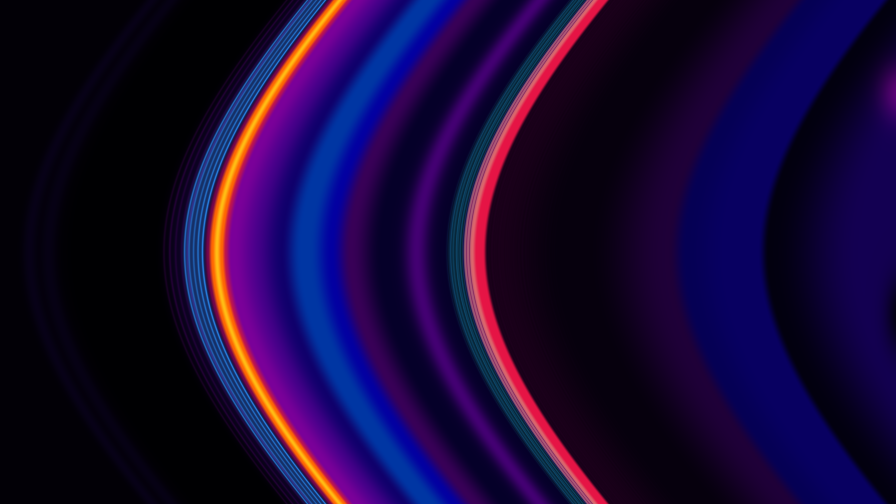
Reproduce this background procedurally as a Shadertoy shader.

```glsl
const vec3 INK = vec3(0.006, 0.0, 0.022);
const vec3 INDIGO = vec3(0.03, 0.006, 0.095);
const vec3 NIGHT = vec3(0.02, 0.0, 0.16);
const vec3 NAVY = vec3(0.03, 0.0, 0.38);
const vec3 COBALT = vec3(0.0, 0.21, 0.64);
const vec3 ROYAL = vec3(0.01, 0.0, 0.63);
const vec3 VIOLET = vec3(0.48, 0.0, 0.60);
const vec3 PLUM = vec3(0.27, 0.0, 0.32);
const vec3 WINE = vec3(0.10, 0.0, 0.10);
const vec3 ORANGE = vec3(1.0, 0.40, 0.01);
const vec3 GOLD = vec3(1.0, 0.74, 0.08);
const vec3 CRIMSON = vec3(0.90, 0.08, 0.27);
const vec3 ROSE = vec3(0.80, 0.42, 0.55);
const vec3 TEAL = vec3(0.06, 0.31, 0.46);
const vec3 CYAN = vec3(0.12, 0.55, 0.85);

float hash(float n) {
    return fract(sin(n * 127.1) * 43758.5);
}

// One-dimensional gradient noise, roughly -0.5 to 0.5
float gradientNoise(float x) {
    float i = floor(x), f = x - i;
    float left = (hash(i) * 2.0 - 1.0) * f;
    float right = (hash(i + 1.0) * 2.0 - 1.0) * (f - 1.0);
    return mix(left, right, f * f * f * (f * (f * 6.0 - 15.0) + 10.0));
}

float glow(float d, float width) {
    return exp(-d * d / (width * width));
}

float band(float s, float from, float to, float soft) {
    return smoothstep(from - soft, from + soft, s)
         * (1.0 - smoothstep(to - soft, to + soft, s));
}

// Blends towards the next colour between two positions
vec3 ramp(vec3 col, vec3 next, float from, float to, float s) {
    return mix(col, next, smoothstep(from, to, s));
}

// Horizontal shift of the hyperbolic bend
float bend(float y, float radius, float slope) {
    return length(vec2(radius, slope * y)) - radius;
}

// Fan of thin parallel lines with varied strength
float lineFan(float s, float start, float gap, float width, float seed) {
    float sum = 0.0;
    for (int i = 0; i < 5; i++) {
        float n = float(i);
        float strength = 0.45 + 0.55 * hash(n + seed);
        sum += strength * glow(s - start - gap * n, width);
    }
    return sum;
}

// Left sheet: gold rim, violet falloff, cobalt fold, plum fold
vec3 leftSheet(float s, float pixel) {
    vec3 col = INK;
    col += INDIGO * (0.7 * glow(s - 3.3, 0.8) + 0.6 * glow(s - 5.4, 0.9));
    col = ramp(col, vec3(0.0, 0.0, 0.008), 6.0, 8.5, s);
    col = ramp(col, vec3(0.05, 0.01, 0.14), 17.2, 20.5, s);
    col += PLUM * 0.5 * lineFan(s, 18.3, 0.65, max(0.13, 0.6 * pixel), 3.0);
    col += TEAL * 0.55 * band(s, 20.5, 22.8, 0.4);
    col += CYAN * 0.7 * lineFan(s, 20.6, 0.5, max(0.11, 0.55 * pixel), 8.0);
    col = ramp(col, vec3(0.45, 0.02, 0.30), 22.7, 23.2, s);
    col = ramp(col, ORANGE, 23.2, 23.7, s);
    col = ramp(col, GOLD, 23.7, 24.2, s);
    col = ramp(col, ORANGE, 24.2, 24.75, s);
    col = ramp(col, vec3(0.75, 0.08, 0.30), 24.75, 25.2, s);
    col = ramp(col, VIOLET, 25.1, 25.8, s);
    col = ramp(col, vec3(0.30, 0.0, 0.55), 26.0, 28.8, s);
    col = ramp(col, vec3(0.06, 0.0, 0.42), 28.0, 31.6, s);
    col = ramp(col, COBALT, 31.4, 33.6, s);
    col = ramp(col, ROYAL, 34.6, 37.0, s);
    col = ramp(col, vec3(0.22, 0.0, 0.34), 37.0, 39.2, s);
    col = ramp(col, NIGHT, 39.2, 42.6, s);
    return col + PLUM * 0.9 * glow(s - 46.5, 1.35);
}

// Middle sheet: teal fringe, crimson rim, wine shadow
vec3 middleSheet(vec3 col, float s, float pixel) {
    float grain = gradientNoise(s * 5.0);
    col = ramp(col, TEAL * (0.75 + 0.7 * grain), 49.6, 50.5, s);
    col *= 1.0 - 0.45 * lineFan(s, 50.0, 0.4, max(0.09, 0.5 * pixel), 5.0);
    col = ramp(col, ROSE * 0.85, 51.5, 52.0, s);
    col -= vec3(0.25, 0.28, 0.12) * lineFan(s, 51.7, 0.36, max(0.08, 0.5 * pixel), 2.0)
         * band(s, 51.5, 52.8, 0.2);
    col = ramp(col, vec3(0.86, 0.40, 0.42), 52.3, 52.7, s);
    col = ramp(col, CRIMSON, 52.7, 53.2, s);
    col = ramp(col, WINE, 53.9, 54.3 + pixel, s);
    col = ramp(col, vec3(0.022, 0.0, 0.05), 55.0, 63.0, s);
    return col * (1.0 + 0.25 * grain * band(s, 54.3, 62.0, 0.8));
}

// Right sheets: plum haze, navy fold, shadowed last fold
vec3 rightSheet(vec3 col, float s) {
    col = ramp(col, vec3(0.12, 0.0, 0.22), 65.5, 74.5, s);
    col = ramp(col, vec3(0.02, 0.0, 0.33), 74.6, 76.6, s);
    col = ramp(col, NAVY, 76.6, 81.0, s);
    col = ramp(col, vec3(0.008, 0.0, 0.06), 84.6, 85.8, s);
    return ramp(col, vec3(0.075, 0.0, 0.32), 86.0, 96.0, s);
}

void mainImage(out vec4 fragColor, in vec2 fragCoord) {
    // Width spans 0 to 100, height is centred on zero
    float pixel = 100.0 / iResolution.x;
    vec2 p = (fragCoord - vec2(0.0, 0.5 * iResolution.y)) * pixel;
    float s = p.x - bend(p.y, 28.0, 1.1);

    vec3 col = leftSheet(s, pixel);
    col = middleSheet(col, s, pixel);
    col = rightSheet(col, s);

    // Rose light and dark hollow at the right edge
    float light = glow(length((p - vec2(100.5, 17.8)) / vec2(2.2, 3.0)), 1.0);
    float hollow = glow(length((p - vec2(100.5, -7.0)) / vec2(1.6, 4.0)), 1.0);
    col += vec3(0.30, 0.01, 0.18) * light;
    col *= 1.0 - 0.85 * hollow;

    fragColor = vec4(clamp(col, 0.0, 1.0), 1.0);
}
```
